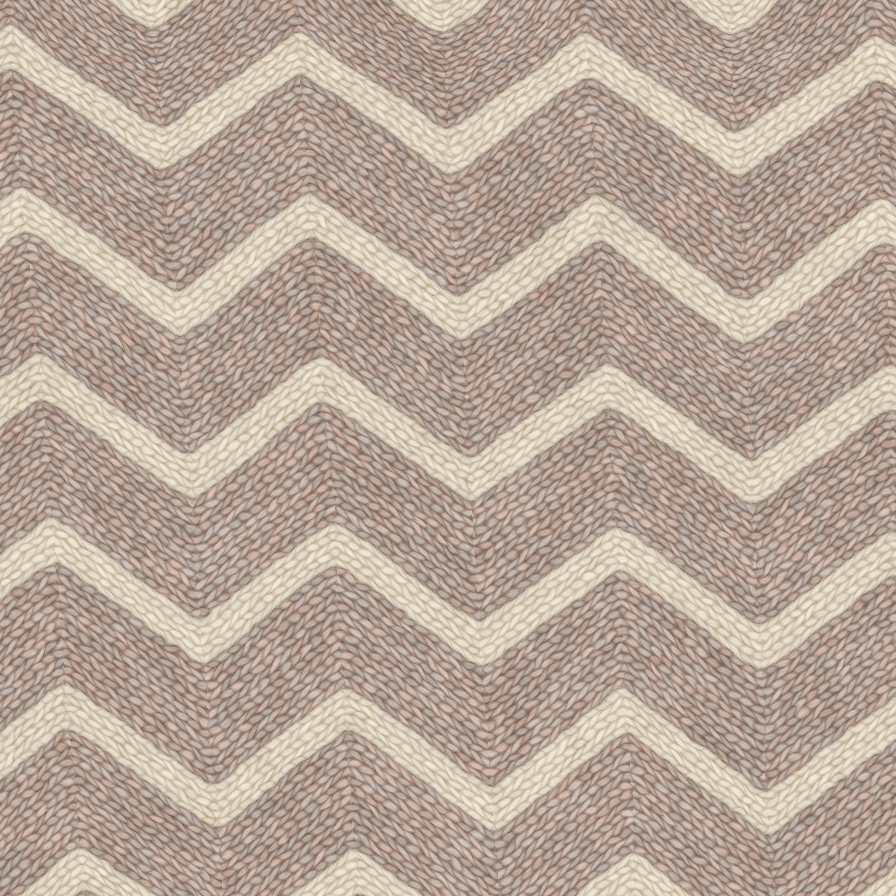
This pattern is drawn by a Shadertoy shader. Its source:

```glsl
// Knitted chevron rug: cream zigzag bands on heathered taupe wool.

float hash(vec2 p) {
    vec3 q = fract(vec3(p.xyx) * 0.1031);
    q += dot(q, q.yzx + 33.33);
    return fract((q.x + q.y) * q.z);
}

float noise(vec2 p) {
    vec2 i = floor(p), f = fract(p);
    f = f * f * (3.0 - 2.0 * f);
    return mix(mix(hash(i), hash(i + vec2(1, 0)), f.x),
               mix(hash(i + vec2(0, 1)), hash(i + vec2(1, 1)), f.x), f.y);
}

void mainImage(out vec4 fragColor, in vec2 fragCoord) {
    vec2 p = fragCoord / iResolution.y;
    p.y = 1.0 - p.y;                          // measure downwards from the top
    float pixel = 1.0 / iResolution.y;

    // Hand-made wobble, coarse and fine
    vec2 q = p + 0.006 * (vec2(noise(p * 9.0), noise(p * 9.0 + 40.0)) - 0.5);
    q += 0.0035 * (vec2(noise(p * 75.0), noise(p * 75.0 + 90.0)) - 0.5);

    // Zigzag with softened corners, drifting right as it descends
    float period = 0.323 - 0.016 * q.y;
    float phase = (q.x - 0.010 - 0.088 * (q.y - 0.03)) / period;
    float zigzag = acos(0.99 * cos(6.28318 * phase)) / 3.14159;
    float y = q.y - 0.049 - 0.012 * q.x - 0.12 * zigzag;
    y -= 0.032 * zigzag * smoothstep(0.12, 0.0, q.y);   // tighter top edge

    // Eighteen stitch rows per repeat; the middle five are cream
    float pitch = 0.183;
    float repeatId = floor(y / pitch + 0.5);
    float rows = (y / pitch - repeatId) * 18.0;
    float rowId = floor(rows + 0.5);
    float v = rows - rowId;

    // Slanted stitches, mirrored at the folds and alternating by row
    float fold = floor(phase * 2.0);
    float along = abs(fract(phase + 0.5) - 0.5) * period / 0.0125;
    float lean = mod(rowId + repeatId, 2.0) < 0.5 ? 0.65 : -0.65;
    float rowKey = rowId + 18.0 * repeatId + 60.0;
    float u = along + lean * v + hash(vec2(rowKey, fold + 7.0));
    float stitchId = floor(u);
    u = fract(u) - 0.5;
    vec2 key = vec2(stitchId + 37.0 * (fold + 4.0), rowKey);
    float tint = hash(key);

    // Rounded yarn loops with shadowed gaps and twisted fibres
    float soft = 90.0 * pixel * 0.5;
    float loopShape = 1.0 - smoothstep(0.25 - soft, 0.56 + soft, length(vec2(u * 0.85, v)));
    float fibre = noise(vec2(u * 3.0 + v * 2.0, v * 7.0) + key * 5.0) - 0.5;
    float patchy = noise(p * 14.0 + 20.0) - 0.5;

    // Heathered taupe: stitches vary from pinkish to grey
    vec3 taupe = mix(vec3(0.53, 0.44, 0.40), vec3(0.77, 0.70, 0.655), loopShape);
    taupe += 0.10 * (tint - 0.45) + 0.09 * fibre + 0.03 * patchy;
    taupe += vec3(0.018, -0.004, -0.014) * (hash(key + 11.0) * 2.0 - 1.0);

    // Cream: paler gaps, with a warm fleck on some stitches
    vec3 cream = mix(vec3(0.77, 0.71, 0.62), vec3(0.915, 0.88, 0.815), loopShape);
    cream += 0.05 * (tint - 0.5) + 0.05 * fibre + 0.015 * patchy;
    cream -= vec3(0.03, 0.06, 0.09) * step(0.86, hash(key + 23.0)) * (1.0 - loopShape);

    // Band edge, slightly toothed by the stitches
    float edge = abs(rows) - 2.5 + 0.18 * cos(6.28318 * u);
    float edgeSoft = 0.18 + 70.0 * pixel;
    float band = 1.0 - smoothstep(-edgeSoft, edgeSoft, edge);
    vec3 color = mix(taupe, cream, band);
    color *= 1.0 - 0.06 * exp(-edge * edge * 4.0);      // crease beside the band

    fragColor = vec4(clamp(color, 0.0, 1.0), 1.0);
}
```
